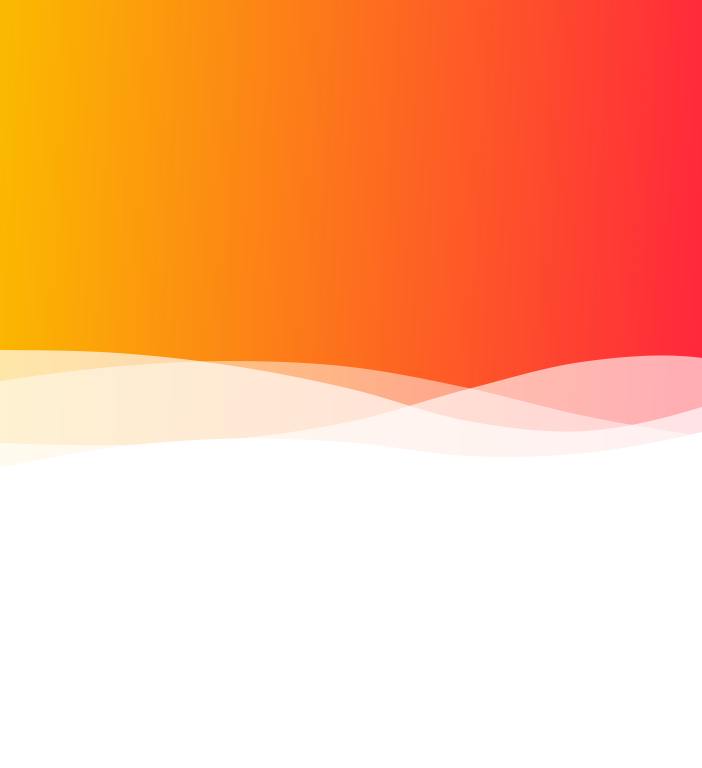
Reproduce this background procedurally as a WebGL 2 fragment shader.

```glsl
#version 300 es
precision highp float;
// A warm amber-to-red gradient fading into white through layered waves.
// Each wave is a smooth cubic spline over evenly spaced knot heights;
// three translucent veils are stacked beneath one opaque white wave.

uniform vec2 u_resolution;
out vec4 fragColor;

const vec3 AMBER = vec3(0.985, 0.722, 0.000);
const vec3 RED   = vec3(1.000, 0.160, 0.230);
const vec3 WHITE = vec3(1.0);

const float TILT = 0.06;         // lean of the gradient toward the lower left
const float TILT_PIVOT = 0.77;   // height at which the lean has no effect

const int WAVES = 4;
const int SPANS = 6;             // spline spans across the canvas
const int KNOTS = SPANS + 3;     // one extra knot on the left, two on the right
const float OPACITY[WAVES] = float[](0.66, 0.47, 0.62, 1.0);

// Knot heights as fractions of the canvas height, one row per wave.
const float HEIGHTS[WAVES * KNOTS] = float[](
    0.5430, 0.5443, 0.5404, 0.5234, 0.4935, 0.4518, 0.4388, 0.4701, 0.5313,
    0.4766, 0.5039, 0.5228, 0.5299, 0.5221, 0.4948, 0.4583, 0.4323, 0.4141,
    0.4310, 0.4232, 0.4206, 0.4284, 0.4512, 0.4935, 0.5293, 0.5339, 0.4896,
    0.3633, 0.3919, 0.4180, 0.4290, 0.4238, 0.4063, 0.4102, 0.4375, 0.4818
);

// Catmull-Rom interpolation between b and c.
float spline(float a, float b, float c, float d, float t) {
    float linear = c - a;
    float square = 2.0 * a - 5.0 * b + 4.0 * c - d;
    float cubic = 3.0 * (b - c) + d - a;
    return b + 0.5 * t * (linear + t * (square + t * cubic));
}

float waveHeight(int wave, float x) {
    float position = x * float(SPANS);
    int span = clamp(int(position), 0, SPANS - 1);
    int k = wave * KNOTS + span;
    return spline(HEIGHTS[k], HEIGHTS[k + 1], HEIGHTS[k + 2], HEIGHTS[k + 3],
                  position - float(span));
}

// Share of the pixel that lies below the wave's edge.
float waveCoverage(int wave, vec2 uv) {
    float depth = waveHeight(wave, uv.x) - uv.y;
    return clamp(depth * u_resolution.y + 0.5, 0.0, 1.0);
}

void main() {
    vec2 uv = gl_FragCoord.xy / u_resolution;

    // Slightly leaning horizontal gradient
    float blend = uv.x + TILT * (TILT_PIVOT - uv.y);
    vec3 color = mix(AMBER, RED, clamp(blend, 0.0, 1.0));

    // White waves, veils first
    for (int i = 0; i < WAVES; i++) {
        color = mix(color, WHITE, OPACITY[i] * waveCoverage(i, uv));
    }

    fragColor = vec4(color, 1.0);
}
```
